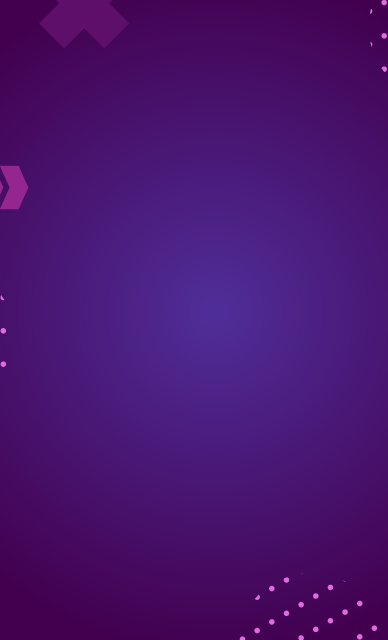
Give the GLSL for this background, as a Shadertoy shader.

```glsl
// Violet poster backdrop: an off-centre radial glow, a faint diagonal cross,
// a pair of chevrons at the left edge and round patches of slanted dots.
// Lengths are fractions of the canvas height; every shape is a distance function.

const vec3 GLOW_COLOR    = vec3(0.312, 0.180, 0.600);
const vec3 EDGE_COLOR    = vec3(0.260, 0.000, 0.310);
const vec3 CROSS_COLOR   = vec3(0.370, 0.060, 0.410);
const vec3 CHEVRON_COLOR = vec3(0.590, 0.150, 0.560);
const vec3 DOT_COLOR     = vec3(0.880, 0.420, 0.870);

// Coverage of a shape from its signed distance, softened over one pixel
float coverage(float dist, float pixel) {
    return clamp(0.5 - dist / pixel, 0.0, 1.0);
}

float boxDistance(vec2 p, vec2 halfSize) {
    vec2 d = abs(p) - halfSize;
    return length(max(d, 0.0)) + min(max(d.x, d.y), 0.0);
}

// Two equal bars crossing on the diagonals
float crossDistance(vec2 p, vec2 halfBar) {
    vec2 q = vec2(p.x + p.y, p.y - p.x) * 0.70711;
    return min(boxDistance(q, halfBar), boxDistance(q, halfBar.yx));
}

// Right-pointing chevrons repeated leftwards from a tip at the origin
float chevronDistance(vec2 p, float halfHeight, float thickness, float spacing) {
    const float slope = 0.45;
    float u = -p.x - slope * abs(p.y) - 0.5 * thickness;
    u -= spacing * max(round(u / spacing), 0.0);
    float band = (abs(u) - 0.5 * thickness) / length(vec2(1.0, slope));
    return max(band, abs(p.y) - halfHeight);
}

// Sheared dot lattice through an anchor, clipped by a disc
float dotPatchDistance(vec2 p, vec2 anchor, vec2 discCenter) {
    const vec2 spacing = vec2(0.0229, 0.0521);
    const float columnRise = 0.01348;
    const float dotRadius = 0.0043;
    const float discRadius = 0.1159;
    vec2 q = p - anchor;
    float column = round(q.x / spacing.x);
    q -= column * vec2(spacing.x, columnRise);
    q.y -= spacing.y * round(q.y / spacing.y);
    return max(length(q) - dotRadius, length(p - discCenter) - discRadius);
}

void mainImage(out vec4 fragColor, in vec2 fragCoord) {
    float pixel = 1.0 / iResolution.y;
    vec2 p = fragCoord * pixel;

    // Radial glow
    float falloff = clamp(length(p - vec2(0.336, 0.512)) / 0.535, 0.0, 1.0);
    vec3 color = mix(GLOW_COLOR, EDGE_COLOR, falloff);

    // Cross and chevrons
    float diagonalCross = crossDistance(p - vec2(0.1315, 0.9948), vec2(0.0719, 0.0276));
    color = mix(color, CROSS_COLOR, coverage(diagonalCross, pixel));

    float chevrons = chevronDistance(p - vec2(0.0443, 0.707), 0.0339, 0.0293, 0.0391);
    color = mix(color, CHEVRON_COLOR, coverage(chevrons, pixel));

    // Dot patches: bottom, upper right, left
    float dots = dotPatchDistance(p, vec2(0.3789, 0.0013), vec2(0.4857, -0.0117));
    dots = min(dots, dotPatchDistance(p, vec2(0.6003, 0.9961), vec2(0.6921, 0.9583)));
    dots = min(dots, dotPatchDistance(p, vec2(0.0052, 0.4831), vec2(-0.0924, 0.4714)));
    color = mix(color, DOT_COLOR, coverage(dots, pixel));

    fragColor = vec4(color, 1.0);
}
```
